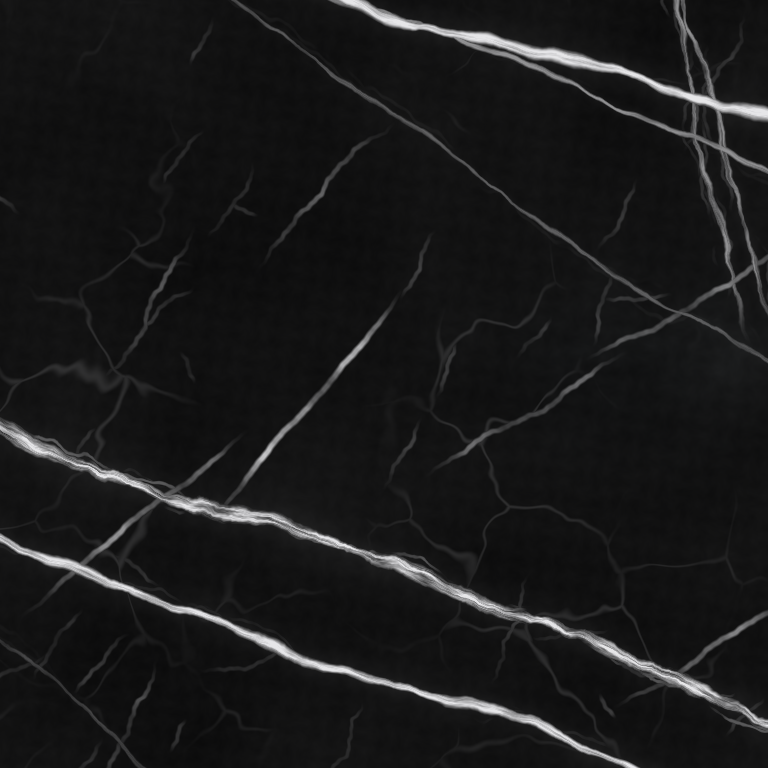
Give the GLSL for this texture, as a WebGL 1 fragment shader.

```glsl
precision highp float;
// Polished black marble with bold white veins, thin slanted cracks and faint webbing.

uniform vec2 u_resolution;

#define STONE vec3(0.064, 0.064, 0.065)
#define CALCITE vec3(0.90, 0.90, 0.91)
#define BEND 0.020
#define ROUGHNESS 0.0028
#define HALO 0.08
#define CRACKS 11
#define FLECKS 26
#define WEB_SCALE 6.5
#define WEB_LIGHT 0.13
#define MOTTLE 0.022

float hash(float n) { return fract(sin(n * 12.9898) * 43758.547); }

vec2 hash2(vec2 c) {
  return fract(sin(vec2(dot(c, vec2(127.1, 311.7)), dot(c, vec2(269.5, 183.3)))) * 43758.547);
}

// Layered sines along a line, about -1 to 1
float waves(float x, float seed) {
  float sum = 0.0, amp = 0.5;
  for (int i = 0; i < 5; i++) {
    sum += amp * sin(x + seed);
    x *= 2.17;
    seed = seed * 1.7 + 1.3;
    amp *= 0.52;
  }
  return sum;
}

// Layered, warped sines over the plane, about -0.7 to 0.7
float grain(vec2 p) {
  float sum = 0.0, amp = 0.5;
  for (int i = 0; i < 4; i++) {
    p = mat2(0.8, -0.6, 0.6, 0.8) * p * 1.9 + 1.7;
    p += 0.6 * sin(p.yx * 0.7);
    sum += amp * sin(p.x) * sin(p.y);
    amp *= 0.55;
  }
  return sum;
}

// Cellular noise: gap between the two nearest points, zero on cell borders
float cellGap(vec2 p) {
  vec2 cell = floor(p), f = fract(p);
  float near = 8.0, second = 8.0;
  for (int y = -1; y <= 1; y++)
    for (int x = -1; x <= 1; x++) {
      vec2 o = vec2(float(x), float(y));
      float d = length(o + hash2(cell + o) - f);
      second = min(second, max(near, d));
      near = min(near, d);
    }
  return second - near;
}

float stroke(float d, float width) {
  return 1.0 - smoothstep(0.3 * width, width + 1.0 / u_resolution.y, abs(d));
}

// Long vein across the slab; fray breaks its core and adds loose threads
float vein(vec2 p, float start, float slope, float width, float fray, float seed) {
  float path = start + slope * p.x + BEND * waves(p.x * 7.0, seed);
  float d = (p.y - path) * inversesqrt(1.0 + slope * slope);
  d += ROUGHNESS * (0.4 + fray) * grain(p * 45.0 + seed);
  float breadth = width * (0.9 + 0.5 * waves(p.x * 23.0, seed + 3.0));
  float streak = grain(vec2(p.x * 25.0, d * 260.0) + seed);
  float tone = mix(0.95, 0.68, fray) + (0.25 + 0.5 * fray) * streak;
  float light = stroke(d, breadth) * clamp(tone, 0.12, 1.0);
  for (int k = 0; k < 3; k++) {
    float s = seed + 5.0 * float(k);
    float thread = stroke(d + 0.022 * waves(p.x * 13.0, s), 0.0022);
    light = max(light, 0.4 * fray * thread * smoothstep(-0.2, 0.6, waves(p.x * 17.0, s + 2.0)));
  }
  return max(light, HALO * exp(-abs(d) / (1.6 * width)));
}

// Short tapered fissure around a centre
float crack(vec2 p, vec2 centre, float angle, float reach, float width, float wobble, float seed) {
  vec2 axis = vec2(cos(angle), sin(angle));
  vec2 q = p - centre;
  float along = dot(q, axis);
  float across = dot(q, vec2(-axis.y, axis.x)) + wobble * waves(along * 22.0, seed);
  float taper = 1.0 - smoothstep(0.45, 1.0, abs(along) / reach);
  float patchy = 0.75 + 0.5 * waves(along * 35.0, seed + 4.0);
  return stroke(across, width * (0.5 + 0.5 * taper)) * taper * patchy;
}

void main() {
  vec2 p = gl_FragCoord.xy / u_resolution;

  // Bold veins, then their thin companions
  float light = vein(p, 1.15, -0.31, 0.0090, 0.05, 1.0);
  light = max(light, vein(p, 0.445, -0.37, 0.0105, 0.85, 4.0));
  light = max(light, vein(p, 0.30, -0.37, 0.0075, 0.25, 9.0));
  light = max(light, 0.6 * vein(p, 1.21, -0.44, 0.0036, 0.15, 2.0));
  light = max(light, 0.36 * vein(p, 1.20, -0.68, 0.0028, 0.3, 6.0));
  light = max(light, 0.25 * vein(p, 0.16, -0.88, 0.0026, 0.3, 7.0));

  // Steep bundle near the right side
  for (int i = 0; i < 2; i++) {
    float k = float(i);
    float steep = vein(p.yx, 1.15 - 0.03 * k, -0.25, 0.0042, 0.6, 11.0 + 2.0 * k);
    light = max(light, 0.6 * steep * smoothstep(0.54, 0.66, p.y));
  }

  // Slanted cracks, spread by a low-discrepancy sequence
  for (int i = 0; i < CRACKS; i++) {
    float k = float(i), age = fract(k * 0.618);
    vec2 centre = fract(vec2(0.40, 0.47) + k * vec2(0.755, 0.570));
    float fissure = crack(p, centre, 0.87 + 0.35 * sin(k * 2.4), mix(0.21, 0.06, age),
                          mix(0.0046, 0.0026, age), 0.004 + 0.016 * age, k);
    light = max(light, mix(0.72, 0.14, sqrt(age)) * fissure);
  }

  // Faint flecks in any direction
  for (int i = 0; i < FLECKS; i++) {
    float k = float(i) + 1.0;
    vec2 centre = vec2(hash(k), hash(k + 40.0));
    float fleck = crack(p, centre, 3.14 * hash(k + 80.0), 0.02 + 0.05 * hash(k + 120.0),
                        0.003, 0.012, k);
    light = max(light, 0.18 * fleck);
  }

  // Patchy hairline web
  vec2 warp = vec2(grain(p * 8.0), grain(p * 8.0 + 9.0));
  float web = 1.0 - smoothstep(0.0, 0.06, cellGap((p + 0.05 * warp) * WEB_SCALE));
  light = max(light, WEB_LIGHT * web * smoothstep(-0.05, 0.4, grain(p * 3.0 + 3.0)));

  // Dark ground with mottling and a cool haze
  vec2 h = (p - vec2(0.86, 0.53)) / vec2(0.20, 0.11);
  float haze = exp(-dot(h, h)) * (0.8 + 0.6 * grain(p * 14.0));
  vec3 ground = STONE + MOTTLE * grain(p * 5.0) + 0.012 * grain(p * 80.0);
  ground += haze * vec3(0.036, 0.040, 0.042);

  gl_FragColor = vec4(mix(ground, CALCITE, clamp(light, 0.0, 1.0)), 1.0);
}
```
